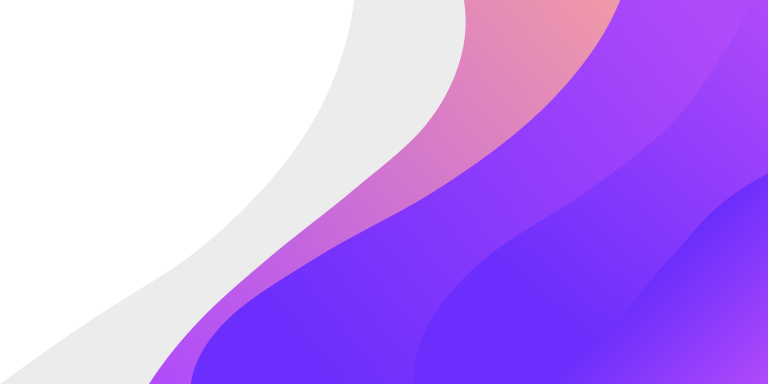
Write a Shadertoy shader that draws this background.

```glsl
const vec3 WHITE  = vec3(1.0);
const vec3 GREY   = vec3(0.925);
const vec3 ORCHID = vec3(0.69, 0.30, 0.98);
const vec3 PEACH  = vec3(0.94, 0.60, 0.66);
const vec3 INDIGO = vec3(0.425, 0.18, 0.99);
const vec3 VIOLET = vec3(0.69, 0.29, 0.98);
const float ASPECT = 2.0;

// Spline heights: x of each wave at evenly spaced y, bottom to top
const int SPANS = 6;
const float GREY_WAVE[7]   = float[7](0.0, 0.237, 0.495, 0.677, 0.805, 0.883, 0.922);
const float PINK_WAVE[7]   = float[7](0.388, 0.521, 0.706, 0.914, 1.102, 1.195, 1.208);
const float PURPLE_WAVE[7] = float[7](0.497, 0.591, 0.831, 1.128, 1.359, 1.518, 1.615);
const float DEEP_WAVE[7]   = float[7](1.078, 1.122, 1.271, 1.526, 1.737, 1.867, 1.958);
const float CORNER_WAVE[7] = float[7](1.445, 1.607, 1.75, 1.919, 2.24, 2.6, 3.0);

// Catmull-Rom spline x(y), extended quadratically past both ends
float waveX(float knots[7], float y) {
    float s = clamp(y, 0.0, 1.0) * float(SPANS);
    int i = min(int(s), SPANS - 1);
    float t = s - float(i);
    float b = knots[i];
    float c = knots[i + 1];
    float a = i > 0 ? knots[i - 1] : 3.0 * (b - c) + knots[2];
    float d = i < SPANS - 1 ? knots[i + 2] : 3.0 * (c - b) + knots[SPANS - 2];
    return b + 0.5 * t * (c - a + t * (2.0 * a - 5.0 * b + 4.0 * c - d
                        + t * (3.0 * (b - c) + d - a)));
}

// Antialiased coverage to the right of a wave
float rightOf(float knots[7], vec2 p) {
    float d = p.x - waveX(knots, p.y);
    float pixel = length(vec2(dFdx(d), dFdy(d)));
    return clamp(d / max(pixel, 1e-5) + 0.5, 0.0, 1.0);
}

// Linear gradient running between two points
vec3 gradient(vec2 p, vec2 start, vec2 end, vec3 from, vec3 to) {
    vec2 axis = end - start;
    return mix(from, to, clamp(dot(p - start, axis) / dot(axis, axis), 0.0, 1.0));
}

void mainImage(out vec4 fragColor, in vec2 fragCoord) {
    vec2 p = fragCoord / iResolution.xy * vec2(ASPECT, 1.0);

    // Fill of each layer
    vec3 pink   = gradient(p, vec2(0.44, 0.0), vec2(1.59, 1.0), ORCHID, PEACH);
    vec3 purple = gradient(p, vec2(0.755, 0.14), vec2(1.82, 1.0), INDIGO, VIOLET);
    vec3 deep   = gradient(p, vec2(1.41, 0.22), vec2(2.06, 0.95), INDIGO, VIOLET);
    vec3 corner = gradient(p, vec2(1.706, 0.284), vec2(2.0, 0.0), INDIGO, VIOLET);

    // Stack the waves from left to right
    vec3 color = mix(WHITE, GREY, rightOf(GREY_WAVE, p));
    color = mix(color, pink, rightOf(PINK_WAVE, p));
    color = mix(color, purple, rightOf(PURPLE_WAVE, p));
    color = mix(color, deep, rightOf(DEEP_WAVE, p));
    color = mix(color, corner, rightOf(CORNER_WAVE, p));

    fragColor = vec4(color, 1.0);
}
```
